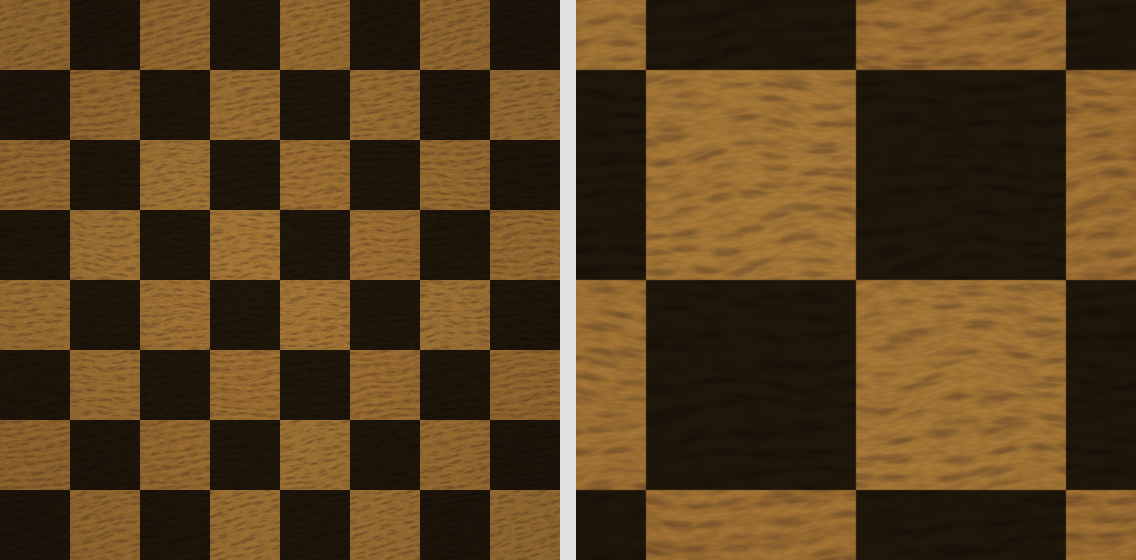
Left, the full canvas; right, a detail of the centre.
Reproduce this pattern procedurally as a three.js fragment shader.

```glsl
varying vec2 vUv;

const float TAU = 6.28319;
const float SQUARES = 8.0;
const float EDGE_SOFTNESS = 0.007;

vec2 hash2(vec2 p) {
  vec2 q = vec2(dot(p, vec2(127.1, 311.7)), dot(p, vec2(269.5, 183.3)));
  return fract(sin(q) * 43758.5);
}

vec2 rotate(vec2 p, float angle) {
  float c = cos(angle);
  float s = sin(angle);
  return vec2(c * p.x + s * p.y, c * p.y - s * p.x);
}

// Distance to the nearest scattered point
float cellular(vec2 p, vec2 seed) {
  vec2 base = floor(p);
  float nearest = 2.0;
  for (int y = -1; y <= 1; y++) {
    for (int x = -1; x <= 1; x++) {
      vec2 site = base + vec2(float(x), float(y));
      vec2 point = site + hash2(site + seed);
      nearest = min(nearest, length(p - point));
    }
  }
  return nearest;
}

// Gentle bending of the fibres across one square
float fibreBend(vec2 p, vec2 seed, float amount) {
  float broad = sin(p.x * 5.0 + p.y * 3.0 + seed.x * TAU);
  float fine = sin(p.x * 11.0 - p.y * 7.0 + seed.y * TAU);
  return amount * (broad + 0.4 * fine);
}

// x: growth bands, y: dark pores, z: fine fibres
vec3 woodGrain(vec2 p, vec2 seed, float angle, float bend) {
  vec2 g = rotate(p - 0.5, angle);
  g.y += fibreBend(g, seed, bend);
  vec2 offset = floor(seed * 90.0);
  float phase = g.y * TAU * 9.0 + seed.x * 30.0;
  float bands = 0.5 + 0.5 * sin(phase + 1.3 * sin(g.y * 17.0 + g.x * 3.0));
  float dash = cellular(g * vec2(5.0, 19.0), offset);
  float pores = (1.0 - smoothstep(0.12, 0.55, dash)) * mix(0.25, 1.0, bands);
  float fibres = cellular(g * vec2(13.0, 52.0), offset + 17.0);
  return vec3(bands, pores, fibres);
}

vec3 lightWood(vec3 grain, float tint) {
  vec3 amber = mix(vec3(0.57, 0.39, 0.17), vec3(0.61, 0.44, 0.20), tint);
  vec3 honey = vec3(0.64, 0.46, 0.21);
  vec3 poreBrown = vec3(0.42, 0.29, 0.16);
  vec3 color = mix(honey, amber, 0.35 + 0.65 * grain.x);
  color = mix(color, poreBrown, 0.62 * grain.y);
  return color * (1.03 - 0.12 * grain.z);
}

vec3 darkWood(vec3 grain) {
  vec3 ebony = vec3(0.115, 0.082, 0.038);
  return ebony * (1.06 - 0.06 * grain.x - 0.22 * grain.y - 0.06 * grain.z);
}

// Signed, softened square wave that flips at every whole number
float squareWave(float x, float softness) {
  float toEdge = 0.5 - abs(fract(x) - 0.5);
  float side = 1.0 - 2.0 * mod(floor(x), 2.0);
  return side * smoothstep(-softness, softness, toEdge);
}

void main() {
  vec2 board = vUv * SQUARES;
  vec2 square = mod(floor(board), SQUARES);
  vec2 seed = hash2(square + 3.0);

  // Fibres lean upward near the top and bottom, and ripple in the middle
  float row = cos(TAU * (square.y + 0.5) / SQUARES);
  float angle = 0.12 + 0.11 * row + 0.14 * (seed.x - 0.5);
  float bend = 0.018 - 0.010 * row;
  vec3 grain = woodGrain(fract(board), seed, angle, bend);

  // Checkerboard
  float parity = squareWave(board.x, EDGE_SOFTNESS) * squareWave(board.y, EDGE_SOFTNESS);
  vec3 color = mix(lightWood(grain, seed.y), darkWood(grain), 0.5 + 0.5 * parity);

  // Soft falloff of light toward the border
  vec2 falloff = cos(TAU * vUv);
  color *= 0.98 - 0.035 * falloff.x - 0.035 * falloff.y;
  gl_FragColor = vec4(color, 1.0);
}
```
